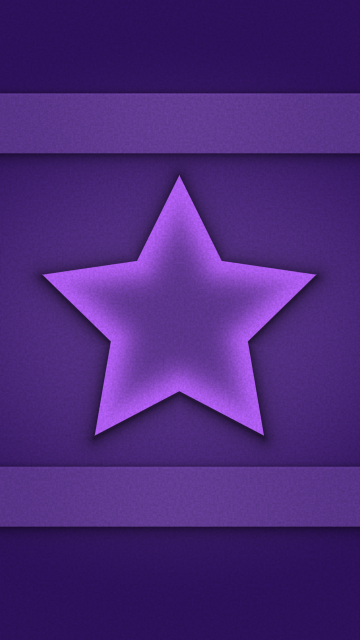
Give the GLSL for this background, as a WebGL 1 fragment shader.

```glsl
precision highp float;
// A glowing five-pointed star on a grainy violet panel between two raised bands.
// The star is a folded segment distance; its inner glow, its drop shadow and the
// band shadows fall off with distance, and gradient noise gives the grain.

uniform vec2 u_resolution;

// Lengths are in canvas heights, measured from the canvas centre.
const vec2 STAR_CENTER = vec2(-0.001, 0.0013);
const float STAR_OUTER = 0.225;
const float STAR_INNER = 0.1126;
const float GLOW_WIDTH = 0.034;
const float GLOW_SOFTNESS = 0.010;
const float STAR_SHADOW_WIDTH = 0.011;
const float STAR_SHADOW_DROP = 0.004;
const float STAR_SHADOW = 0.55;

const float BAND_TOP_Y = 0.3073;
const float BAND_LOW_Y = -0.2760;
const float BAND_HALF = 0.0469;
const float BAND_SHADOW = 0.50;

const float GRAIN_CELLS = 330.0;
const float GRAIN_AMOUNT = 0.10;

const vec3 PANEL_DARK = vec3(0.175, 0.065, 0.355);
const vec3 PANEL_LIGHT = vec3(0.325, 0.185, 0.515);
const vec3 BAND_EDGE = vec3(0.335, 0.195, 0.525);
const vec3 BAND_MIDDLE = vec3(0.385, 0.235, 0.580);
const vec3 STAR_FILL = vec3(0.355, 0.205, 0.550);
const vec3 STAR_GLOW = vec3(0.680, 0.360, 0.940);

const float SECTOR = 1.2566371; // a fifth of a turn

vec2 hashGradient(vec2 cell) {
    vec2 q = fract(cell * vec2(0.1031, 0.1130));
    q += dot(q, q.yx + 33.33);
    float angle = 6.28318 * fract((q.x + q.y) * q.x * 7.13);
    return vec2(cos(angle), sin(angle));
}

float gradientNoise(vec2 p) {
    vec2 i = floor(p);
    vec2 f = p - i;
    vec2 u = f * f * f * (f * (f * 6.0 - 15.0) + 10.0);
    vec2 e = vec2(0.0, 1.0);
    float a = dot(hashGradient(i), f);
    float b = dot(hashGradient(i + e.yx), f - e.yx);
    float c = dot(hashGradient(i + e.xy), f - e.xy);
    float d = dot(hashGradient(i + e.yy), f - e.yy);
    return mix(mix(a, b, u.x), mix(c, d, u.x), u.y);
}

// Signed distance, negative inside; softness rounds the fold along each arm.
float starDistance(vec2 p, float softness) {
    float angle = atan(p.x, p.y + 1e-6);
    angle = mod(angle + 0.5 * SECTOR, SECTOR) - 0.5 * SECTOR;
    vec2 q = length(p) * vec2(cos(angle), sin(angle));
    q.y = sqrt(q.y * q.y + softness * softness);

    vec2 tip = vec2(STAR_OUTER, 0.0);
    vec2 notch = STAR_INNER * vec2(cos(0.5 * SECTOR), sin(0.5 * SECTOR));
    vec2 edge = notch - tip;
    vec2 rel = q - tip;
    float t = clamp(dot(rel, edge) / dot(edge, edge), 0.0, 1.0);
    float side = edge.y * rel.x - edge.x * rel.y;
    return length(rel - edge * t) * sign(side);
}

vec3 addBand(vec3 color, float y, float pixel) {
    float d = abs(y) - BAND_HALF;
    float outside = max(d, 0.0);

    // A broad shadow below and a thin one above
    float reach = y < 0.0 ? 0.010 : 0.004;
    float strength = y < 0.0 ? BAND_SHADOW : 0.6 * BAND_SHADOW;
    color *= 1.0 - strength * exp(-outside / reach);

    float rim = exp(-abs(y - BAND_HALF + 0.002) / 0.0015);
    vec3 face = BAND_EDGE * (1.0 + 0.08 * rim);
    return mix(color, face, smoothstep(pixel, -pixel, d));
}

void main() {
    vec2 p = (gl_FragCoord.xy - 0.5 * u_resolution) / u_resolution.y;
    float pixel = 0.7 / u_resolution.y;

    // Panel lit from the centre
    float light = smoothstep(0.45, 0.10, length(p * vec2(0.8, 1.0)));
    vec3 color = mix(PANEL_DARK, PANEL_LIGHT, light);

    // Bands, brighter toward the middle of the canvas
    color = addBand(color, p.y - BAND_TOP_Y, pixel);
    color = addBand(color, p.y - BAND_LOW_Y, pixel);
    float bandD = min(abs(p.y - BAND_TOP_Y), abs(p.y - BAND_LOW_Y)) - BAND_HALF;
    float bandLight = exp(-p.x * p.x / 0.04) * smoothstep(pixel, -pixel, bandD);
    color += (BAND_MIDDLE - BAND_EDGE) * bandLight;

    // Star shadow, fill and inner glow
    vec2 s = p - STAR_CENTER;
    float shadowD = max(starDistance(s + vec2(0.0, STAR_SHADOW_DROP), 0.0), 0.0);
    color *= 1.0 - STAR_SHADOW * exp(-shadowD / STAR_SHADOW_WIDTH);
    float depth = max(-starDistance(s, GLOW_SOFTNESS), 0.0) / GLOW_WIDTH;
    vec3 star = mix(STAR_FILL, STAR_GLOW, exp(-depth * depth));
    color = mix(color, star, smoothstep(pixel, -pixel, starDistance(s, 0.0)));

    // Fine grain
    vec2 g = p * GRAIN_CELLS + 500.0;
    float grain = gradientNoise(g) + 0.6 * gradientNoise(g * 0.53 + 17.0);
    color *= 1.0 + GRAIN_AMOUNT * grain;

    gl_FragColor = vec4(color, 1.0);
}
```
